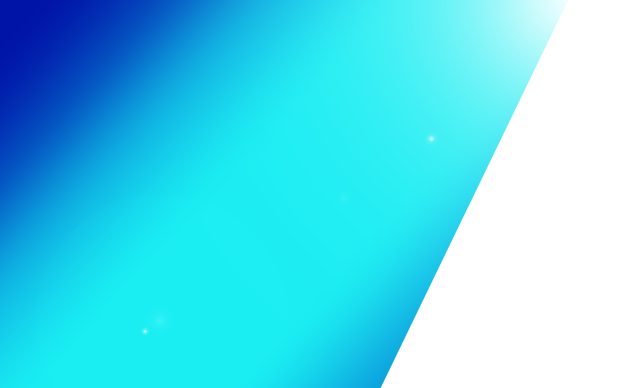
Reproduce this background procedurally as a Shadertoy shader.

```glsl
#define EDGE_BASE 0.981
#define EDGE_SLOPE 0.4835
#define GRADIENT_DIR vec2(1.0, 0.92)
#define GLOW_CENTER vec2(1.465, 1.0)
#define GLOW_RADIUS 0.323
#define GLOW_STRENGTH 0.93
#define HALO_CENTER vec2(0.417, 0.174)
#define HALO_RADIUS 0.163
#define HALO_STRENGTH 0.035

const vec3 NAVY  = vec3(0.00, 0.08, 0.66);
const vec3 AZURE = vec3(0.03, 0.56, 0.85);
const vec3 AQUA  = vec3(0.10, 0.93, 0.95);
const vec3 WHITE = vec3(1.0);

// Diagonal sweep: navy, azure, aqua, then back towards azure
vec3 skyGradient(float t) {
    vec3 color = mix(NAVY, AZURE, smoothstep(0.10, 0.75, t));
    color = mix(color, AQUA, smoothstep(0.40, 1.05, t));
    return mix(color, AZURE, smoothstep(1.50, 2.05, t));
}

// Bright core inside a soft bloom
float sparkle(vec2 offset, float radius) {
    float d = length(offset) / radius;
    return 0.6 * exp(-4.0 * d * d) + 0.4 * exp(-d * d);
}

void mainImage(out vec4 fragColor, in vec2 fragCoord) {
    // One unit is the canvas height
    vec2 p = fragCoord / iResolution.y;
    float pixel = 1.0 / iResolution.y;

    vec3 color = skyGradient(dot(vec2(p.x, 1.0 - p.y), GRADIENT_DIR));

    // Corner glow
    float glow = exp(-pow(distance(p, GLOW_CENTER) / GLOW_RADIUS, 1.3));
    color = mix(color, WHITE, GLOW_STRENGTH * glow);

    // Concentric translucent discs
    float haloDistance = distance(p, HALO_CENTER);
    for (int i = 1; i <= 2; i++) {
        float rim = haloDistance - HALO_RADIUS * float(i);
        float disc = 1.0 - smoothstep(-pixel, pixel, rim);
        color = mix(color, AQUA + 0.06, HALO_STRENGTH * disc);
    }

    // Sparkles: position, radius, strength
    vec4 sparkles[4] = vec4[4](
        vec4(0.374, 0.146, 0.007, 0.85),
        vec4(0.411, 0.172, 0.022, 0.14),
        vec4(1.112, 0.642, 0.010, 0.75),
        vec4(0.886, 0.490, 0.014, 0.08));
    for (int i = 0; i < 4; i++) {
        vec4 s = sparkles[i];
        color = mix(color, WHITE, s.w * sparkle(p - s.xy, s.z));
    }

    // Slanted white panel
    float panel = (p.x - EDGE_BASE - EDGE_SLOPE * p.y)
                / length(vec2(1.0, EDGE_SLOPE));
    color = mix(color, WHITE, smoothstep(-0.7 * pixel, 0.7 * pixel, panel));

    fragColor = vec4(color, 1.0);
}
```
